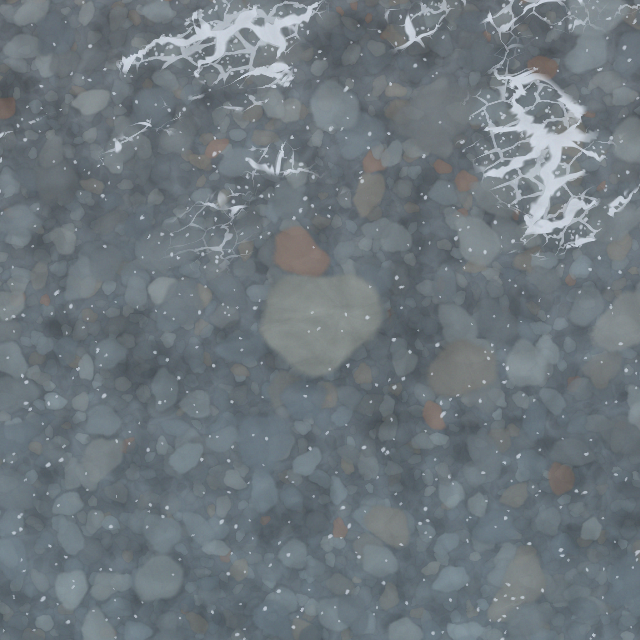
Reproduce this texture procedurally as a three.js fragment shader.

```glsl
varying vec2 vUv;

const vec3 SILT = vec3(0.405, 0.445, 0.475);
const vec3 SLATE = vec3(0.415, 0.46, 0.49);
const vec3 PALE = vec3(0.57, 0.62, 0.635);
const vec3 TAN = vec3(0.54, 0.515, 0.47);
const vec3 RUST = vec3(0.57, 0.46, 0.41);
const vec3 BOULDER = vec3(0.535, 0.56, 0.545);
const vec3 WATER = vec3(0.45, 0.505, 0.54);
const vec3 FOAM = vec3(0.82, 0.85, 0.89);

vec3 hash3(vec2 p) {
  vec3 q = fract(vec3(p.xyx) * vec3(0.1031, 0.1030, 0.0973));
  q += dot(q, q.yxz + 33.33);
  return fract((q.xxy + q.yzz) * q.zyx);
}

vec2 rotate(vec2 p, float angle) {
  float c = cos(angle), s = sin(angle);
  return vec2(c * p.x - s * p.y, s * p.x + c * p.y);
}

// Layered, self-warped sines, roughly -1 to 1
float ripple(vec2 p) {
  float sum = 0.0, amp = 0.55;
  for (int i = 0; i < 5; i++) {
    p = rotate(p, 1.1) + 0.7 * sin(p.yx * 0.8 + float(i) * 1.9);
    sum += amp * sin(p.x) * sin(p.y + 0.6);
    p *= 1.75;
    amp *= 0.62;
  }
  return sum;
}

// Nearest distance, second distance and random value of the nearest cell
vec3 cellular(vec2 p) {
  vec2 cell = floor(p);
  vec3 near = vec3(8.0, 8.0, 0.0);
  for (int y = -1; y <= 1; y++) {
    for (int x = -1; x <= 1; x++) {
      vec2 id = cell + vec2(float(x), float(y));
      vec3 r = hash3(id + 71.0);
      float d = length(id + r.xy - p);
      if (d < near.x) near = vec3(d, near.x, r.z);
      else near.y = min(near.y, d);
    }
  }
  return near;
}

// Lobed ellipse: 0 at the centre, 1 at the outline
float stoneShape(vec2 p, float angle, float aspect, float radius, float phase) {
  p = rotate(p, angle) * vec2(1.0, aspect);
  float a = atan(p.y, p.x);
  float lobes = 1.0 + 0.08 * sin(3.0 * a + phase) + 0.05 * sin(5.0 * a - 2.0 * phase);
  return length(p) / (radius * lobes);
}

vec3 layStone(vec3 under, vec3 tone, float shape, float softness, float opacity) {
  float gap = 1.0 - smoothstep(0.85, 1.3, shape);
  float body = 1.0 - smoothstep(1.0 - softness, 1.0 + softness, shape);
  float dome = 1.03 - 0.07 * shape * shape;
  return mix(under * (1.0 - 0.07 * gap), tone * dome, body * opacity);
}

vec3 stoneTone(vec3 r) {
  vec3 tone = mix(SLATE, PALE, pow(r.x, 1.6));
  tone += (r.y - 0.5) * vec3(0.025, 0.0, -0.025);
  tone = mix(tone, TAN, 0.7 * smoothstep(0.84, 0.95, r.z));
  return mix(tone, RUST, 0.75 * step(0.98, r.z));
}

// Scattered pebbles, one candidate per grid cell
vec3 pebbles(vec3 under, vec2 uv, float scale, float share, float seed, float opacity) {
  vec2 p = uv * scale;
  vec2 cell = floor(p);
  for (int y = -1; y <= 1; y++) {
    for (int x = -1; x <= 1; x++) {
      vec2 id = cell + vec2(float(x), float(y));
      vec3 r = hash3(id + seed);
      vec3 s = hash3(id + seed + 57.0);
      vec2 centre = id + 0.5 + 0.8 * (r.xy - 0.5);
      float shape = stoneShape(p - centre, 3.14 * s.x - 1.9, 1.1 + 0.6 * s.y,
                               0.34 + 0.28 * s.z, 6.28 * r.x);
      vec3 tone = stoneTone(hash3(id + seed + 113.0));
      under = layStone(under, tone, shape, 0.12, opacity * step(r.z, share));
    }
  }
  return under;
}

// Torn filaments along cell borders, thickened by the cover value
float foamLace(vec2 uv, vec2 scale, float cover) {
  vec2 p = rotate(uv, -0.4) * scale;
  p += 0.3 * vec2(ripple(uv * 32.0), ripple(uv * 32.0 + 9.0));
  vec3 c = cellular(p);
  float width = 0.24 * cover;
  return (1.0 - smoothstep(0.55 * width, width + 0.02, c.y - c.x)) * smoothstep(0.05, 0.4, cover);
}

float foamFlecks(vec2 uv, float scale, float share) {
  vec3 c = cellular(uv * scale + 0.35 * ripple(uv * scale * 0.9));
  return (1.0 - smoothstep(0.12, 0.36, c.x)) * step(1.0 - share, c.z);
}

void main() {
  vec2 uv = vUv;
  float fine = ripple(uv * 75.0);
  vec2 bent = uv + 0.003 * vec2(fine, ripple(uv * 60.0 + 4.0));

  // Gravel bed, from fine grains to cobbles
  vec3 color = SILT * (1.0 + 0.07 * fine);
  color = pebbles(color, bent, 44.0, 0.75, 11.0, 0.6);
  color = pebbles(color, bent, 25.0, 0.65, 205.0, 0.7);
  color = pebbles(color, bent, 15.0, 0.42, 419.0, 0.75);
  color = pebbles(color, bent, 9.0, 0.13, 631.0, 0.75);

  // Central boulder with a grainy face
  float boulder = stoneShape(bent - vec2(0.5, 0.5), -0.25, 1.25, 0.095, 1.0);
  vec3 face = BOULDER * (1.0 + 0.08 * ripple(uv * vec2(45.0, 85.0)));
  color = layStone(color, face, boulder, 0.08, 0.9);

  // Water haze, bluer below and murkier above
  float murk = ripple(uv * 7.0 + 2.0);
  color = mix(color, WATER, 0.2 - 0.14 * uv.y + 0.07 * murk);
  color *= mix(vec3(0.99, 1.01, 1.02), vec3(1.02, 0.995, 0.99), uv.y);
  color *= 1.0 + 0.035 * murk + 0.025 * fine;

  // Foam gathers in slanted drifts near the top
  float drift = ripple(rotate(uv, -0.4) * vec2(7.0, 15.0) + 1.3);
  float height = smoothstep(0.5, 0.8, uv.y) + 0.45 * smoothstep(0.7, 1.0, uv.x);
  float cover = smoothstep(0.05, 0.75, drift + 0.4 * height - 0.32) * min(height, 1.0);
  float lace = foamLace(uv, vec2(9.0, 15.0), cover);
  lace = max(lace, 0.7 * foamLace(uv + 3.0, vec2(22.0, 34.0), 0.8 * cover));
  float flecks = foamFlecks(uv, 85.0, 0.025 + 0.3 * cover);
  flecks = max(flecks, 0.8 * foamFlecks(uv + 5.0, 130.0, 0.02 + 0.2 * cover));
  color = mix(color, PALE, 0.25 * cover);
  color = mix(color, FOAM, clamp(max(lace, 0.8 * flecks), 0.0, 1.0) * (0.9 + 0.1 * fine));

  // Faint film grain
  color += 0.018 * (hash3(floor(uv * 512.0)) - 0.5);
  gl_FragColor = vec4(color, 1.0);
}
```
